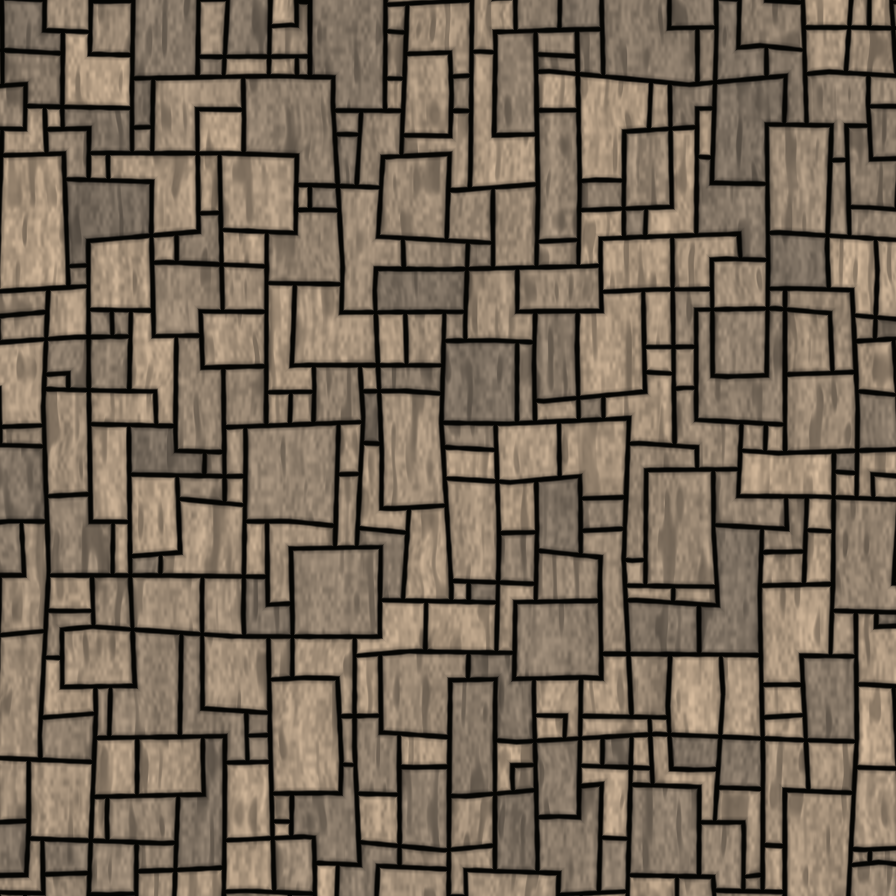
This pattern is drawn by a WebGL 1 fragment shader. Its source:

```glsl
precision highp float;
uniform vec2 u_resolution;

#define LATTICE vec2(40.0, 34.0)
#define EDGE_JITTER 0.6
#define EDGE_BEND 0.16
#define JOINT_HALF_WIDTH 0.0027
#define JOINT_SOFTNESS 0.0014
#define RIM_WIDTH 0.008
#define GRAIN_CONTRAST 0.24
#define CRACK_DEPTH 0.36
#define LIGHT_WOOD vec3(0.705, 0.615, 0.515)
#define DARK_WOOD vec3(0.480, 0.430, 0.375)
#define JOINT_COLOR vec3(0.020, 0.018, 0.012)

float hash(vec2 p) {
    vec3 q = fract(p.xyx * 0.1031);
    q += dot(q, q.yzx + 33.33);
    return fract((q.x + q.y) * q.z);
}

float noise(vec2 p) {
    vec2 i = floor(p);
    vec2 f = fract(p);
    f = f * f * (3.0 - 2.0 * f);
    return mix(mix(hash(i), hash(i + vec2(1.0, 0.0)), f.x),
               mix(hash(i + vec2(0.0, 1.0)), hash(i + 1.0), f.x), f.y);
}

// Position of a slightly tilted lattice line, shared by all planks that touch it
float latticeLine(float index, float along, float seed) {
    float t = along * EDGE_BEND + 7.3 * hash(vec2(index, seed));
    float k = floor(t);
    float offset = mix(hash(vec2(index + seed, k)), hash(vec2(index + seed, k + 1.0)), t - k);
    return index + EDGE_JITTER * (offset - 0.5);
}

// Signed distance, in canvas units, to the plank anchored at a cell of 2 x 2 lattice units
float plankDistance(vec2 p, vec2 cell) {
    float columnShift = floor(2.0 * hash(vec2(cell.x, 71.0)));
    vec2 base = 2.0 * cell + vec2(0.0, columnShift);
    vec2 growLow = step(vec2(0.65, 0.6), vec2(hash(cell + 11.0), hash(cell + 23.0)));
    vec2 growHigh = vec2(step(0.65, hash(cell + 37.0)), floor(2.6 * hash(cell + 53.0)));
    vec2 low = base - growLow;
    vec2 high = base + 2.0 + growHigh;
    low = vec2(latticeLine(low.x, p.y, 100.0), latticeLine(low.y, p.x, 300.0));
    high = vec2(latticeLine(high.x, p.y, 100.0), latticeLine(high.y, p.x, 300.0));
    vec2 d = max(low - p, p - high) / LATTICE;
    return max(d.x, d.y);
}

float plankPriority(vec2 cell) {
    return hash(cell + vec2(131.0, 177.0));
}

// Vertical fibres, fine speckle and short dark cracks
vec3 woodColor(vec2 uv, vec2 cell) {
    float tone = pow(hash(cell + vec2(211.0, 89.0)), 0.85);
    vec2 g = uv + 3.0 * vec2(hash(cell + 61.0), hash(cell + 67.0));
    g.x += 0.005 * noise(g * vec2(22.0, 30.0)) + 0.04 * g.y * (hash(cell + 83.0) - 0.5);
    float fibre = noise(g * vec2(150.0, 9.0));
    float speckle = noise(g * vec2(290.0, 130.0));
    float mottle = noise(g * vec2(60.0, 35.0));
    float crack = smoothstep(0.66, 0.90, noise(g * vec2(125.0, 24.0)));
    crack *= 0.4 + 0.6 * speckle;
    float grain = 0.8 * fibre + speckle + 0.4 * mottle - 1.1;
    float shade = (1.0 + GRAIN_CONTRAST * grain) * (1.0 - CRACK_DEPTH * crack);
    return mix(DARK_WOOD, LIGHT_WOOD, tone) * shade;
}

void main() {
    vec2 uv = gl_FragCoord.xy / u_resolution.y;
    vec2 p = uv * LATTICE;
    vec2 home = floor(p * 0.5);

    // The topmost plank covering this point
    vec2 owner = home;
    float top = -1.0;
    for (int j = -2; j <= 1; j++) {
        for (int i = -1; i <= 1; i++) {
            vec2 cell = home + vec2(float(i), float(j));
            float priority = plankPriority(cell);
            if (priority > top && plankDistance(p, cell) <= 0.0) {
                top = priority;
                owner = cell;
            }
        }
    }

    // Nearest visible edge: its own outline or that of a plank lying above it
    float edge = 1.0;
    for (int j = -2; j <= 1; j++) {
        for (int i = -1; i <= 1; i++) {
            vec2 cell = home + vec2(float(i), float(j));
            if (plankPriority(cell) >= top) {
                edge = min(edge, abs(plankDistance(p, cell)));
            }
        }
    }

    // Shaded rim and dark joint, slightly uneven in width
    float halfWidth = JOINT_HALF_WIDTH + 0.0007 * (noise(uv * 90.0) - 0.5);
    float rim = mix(0.78, 1.0, smoothstep(halfWidth, RIM_WIDTH, edge));
    float wood = smoothstep(halfWidth - JOINT_SOFTNESS, halfWidth + JOINT_SOFTNESS, edge);
    vec3 color = mix(JOINT_COLOR, woodColor(uv, owner) * rim, wood);
    gl_FragColor = vec4(color, 1.0);
}
```
